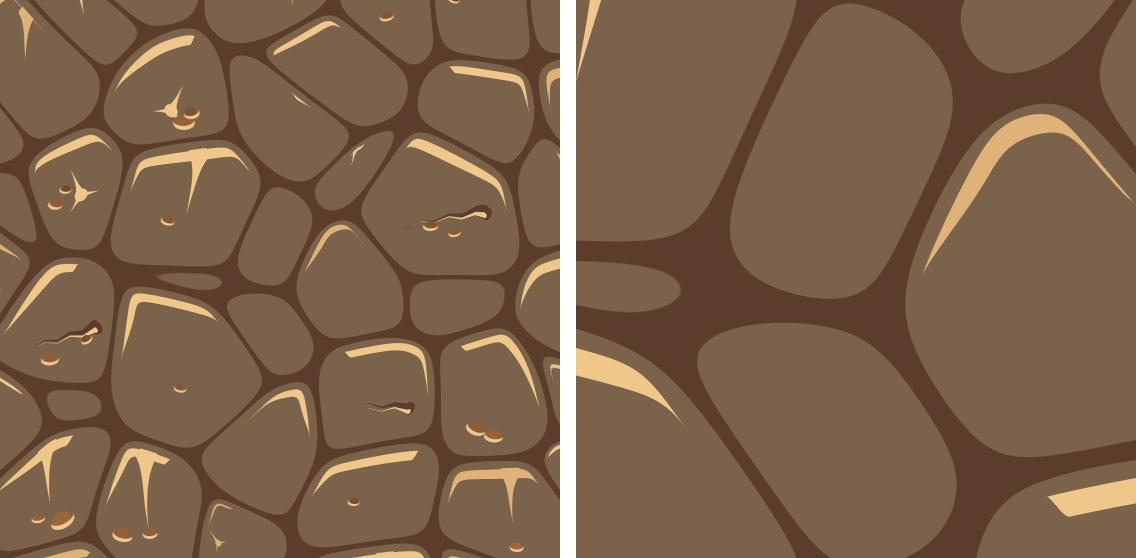
Left: the whole. Right: its middle third, enlarged.
Reproduce this texture procedurally as a WebGL 1 fragment shader.

```glsl
precision highp float;
// Cartoon wall of rounded brown stones with cream highlights, creases and chips.
uniform vec2 u_resolution;

const float STONES = 5.3; // grid cells per canvas height

vec3 hash3(vec2 p) {
  vec3 q = fract(vec3(p.xyx) * vec3(0.1031, 0.1030, 0.0973));
  q += dot(q, q.yxz + 33.33);
  return fract((q.xxy + q.yzz) * q.zyx);
}

// Coverage of a signed distance, positive inside
float fill(float d) {
  return clamp(d * u_resolution.y / STONES + 0.5, 0.0, 1.0);
}

// Stone site in xy, its weight in z
vec3 site(vec2 cell) {
  vec3 h = hash3(cell + 41.0);
  return vec3(cell + 0.5 + (h.xy - 0.5) * 0.78, h.z * 0.5);
}

float power(vec2 p, vec3 s) {
  return dot(p - s.xy, p - s.xy) - s.z;
}

// Stroke with a flared root at a and a sharp tip at b
float spike(vec2 p, vec2 a, vec2 b, float width) {
  vec2 ab = b - a;
  float t = clamp(dot(p - a, ab) / dot(ab, ab), 0.0, 1.0);
  float w = width * (0.35 * (1.0 - t) + 0.65 * pow(1.0 - t, 5.0));
  return w - length(p - a - ab * t);
}

float ellipse(vec2 p, vec2 r) {
  return (1.0 - length(p / r)) * min(r.x, r.y);
}

void main() {
  vec2 p = gl_FragCoord.xy / u_resolution.y * STONES;
  p += 0.055 * sin(p.yx * vec2(2.7, 2.3) + vec2(0.4, 1.9));
  float px = STONES / u_resolution.y;

  vec3 gapColor = vec3(0.36, 0.24, 0.17);
  vec3 stoneColor = vec3(0.48, 0.39, 0.29);
  vec3 cream = vec3(0.94, 0.78, 0.54);
  vec3 tan_ = vec3(0.87, 0.70, 0.47);

  // Owning stone of the weighted cell diagram
  vec2 cell = vec2(0.0);
  float best = 1e3;
  for (int j = -2; j <= 2; j++)
  for (int i = -2; i <= 2; i++) {
    vec2 c = floor(p) + vec2(i, j);
    float d = power(p, site(c));
    if (d < best) { best = d; cell = c; }
  }
  vec3 s = site(cell);
  vec2 q = p - s.xy;
  vec3 look = hash3(cell + 87.0);
  vec3 kind = hash3(cell + 153.0);

  // Clear radius around the site and height of the stone above it
  float radius = 1.0, top = 1.0;
  for (int j = -2; j <= 2; j++)
  for (int i = -2; i <= 2; i++) {
    if (i == 0 && j == 0) continue;
    vec3 b = site(cell + vec2(i, j));
    vec2 n = b.xy - s.xy;
    float len = length(n);
    float d = (len * len - b.z + s.z) / (2.0 * len);
    radius = min(radius, d);
    if (n.y > 0.15 * len) top = min(top, d * len / n.y);
  }
  float size = clamp(radius / 0.4, 0.4, 1.0);

  // Highlight thickness: blunt at one end, tapering down the other side
  float side = look.x < 0.75 ? 1.0 : -1.0;
  float end = radius * mix(0.5, 1.15, look.y);
  float amount = 1.0 - smoothstep(end - 0.08, end, q.x * side);
  amount *= smoothstep(-0.15, 0.7, q.y / max(top, 0.1));
  vec2 shift = vec2(-0.55 * side, 1.0) * 0.105 * size * amount;

  // Soft minimum of edge distances: round outline, crisp inset, shifted inset
  vec3 sum = vec3(0.0);
  for (int j = -2; j <= 2; j++)
  for (int i = -2; i <= 2; i++) {
    if (i == 0 && j == 0) continue;
    vec3 b = site(cell + vec2(i, j));
    float scale = 0.5 / length(b.xy - s.xy);
    float d = (power(p, b) - power(p, s)) * scale;
    float moved = (power(p + shift, b) - power(p + shift, s)) * scale;
    sum += exp(-vec3(14.0, 26.0, 30.0) * vec3(d, d, moved));
  }
  vec3 edge = -log(sum) / vec3(14.0, 26.0, 30.0);
  float inset = 0.045 + 0.05 * size;
  float inner = edge.y - inset;

  vec3 color = mix(gapColor, stoneColor, fill(edge.x - 0.014 - 0.014 * look.z));
  vec3 light = kind.y < 0.28 ? tan_ : cream;

  if (radius > 0.1) {
    float mark = min(inner, inset - edge.z) - px;

    if (kind.x < 0.36) {
      // Crease hanging from the top highlight
      vec2 root = vec2(0.0, top - inset - 0.06 * size);
      vec2 tip = vec2((kind.z - 0.4) * 0.6, -0.35 * kind.y) * radius;
      mark = max(mark, min(inner, spike(q, root, tip, 0.1 * size)));
    } else if (kind.x < 0.5) {
      // Three-armed ridge
      for (int i = 0; i < 3; i++) {
        float a = 1.57 + (kind.z - 0.5) * 1.2 + float(i) * 2.2;
        float reach = radius * (i == 0 ? 0.75 : 0.45);
        vec2 hub = vec2(0.0, -0.25 * radius);
        vec2 tip = hub + reach * vec2(cos(a), sin(a));
        mark = max(mark, spike(q, hub, tip, 0.065 * size));
      }
    } else if (kind.x < 0.68) {
      // Jagged dark crack with a lit lower lip
      vec2 z = q + vec2(0.0, 0.07 * abs(fract(q.x * 4.0) - 0.5));
      vec2 a = vec2(0.75, 0.05) * radius;
      vec2 b = vec2(-0.5, -0.3 + 0.5 * kind.z) * radius;
      color = mix(color, gapColor, fill(spike(z, a, b, 0.07 * size)));
      mark = max(mark, spike(z + vec2(0.0, 0.028), a, b * 0.7, 0.026 * size));
    }
    color = mix(color, light, fill(mark));

    // Chips: a brown hollow over a pale lip
    for (int i = 0; i < 3; i++) {
      vec3 h = hash3(cell + 211.0 + float(i) * 19.0);
      if (radius < 0.25 || h.z > 0.4) continue;
      float z = mix(0.055, 0.12, h.z * 2.5 * h.y);
      float a = (h.x - 0.4) * 0.8;
      vec2 u = q - radius * vec2(1.3 * h.x - 0.65, -0.05 - 0.6 * h.y);
      u = mat2(cos(a), -sin(a), sin(a), cos(a)) * u / z;
      float hollow = ellipse(u - vec2(0.0, 0.2), vec2(0.75, 0.6)) * z;
      float lip = min(ellipse(u, vec2(1.0, 0.6)),
                      -ellipse(u - vec2(0.08, 0.38), vec2(1.05, 0.62))) * z;
      vec3 brown = mix(vec3(0.45, 0.27, 0.17), vec3(0.62, 0.41, 0.24), h.y);
      color = mix(color, brown, fill(hollow));
      color = mix(color, cream, fill(lip));
    }
  }
  gl_FragColor = vec4(color, 1.0);
}
```
